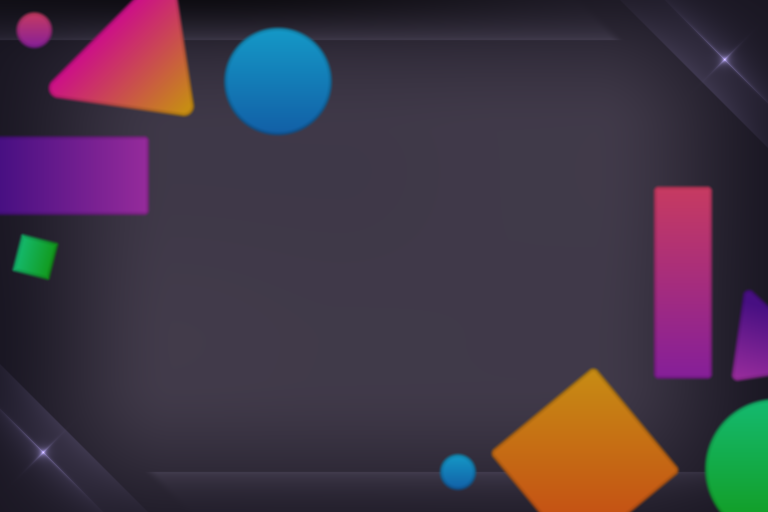
Give the GLSL for this background, as a Shadertoy shader.

```glsl
const vec2 CANVAS = vec2(1.5, 1.0);
const float SOFT = 0.0045;         // blur of the shape edges
const float RIM_SHADE = 0.82;      // darkening along shape rims
const float CLOUD_AMOUNT = 0.016;
const float RAIL_Y = 0.922;        // height of the upper rail
const float RAIL_CUT = 2.129;      // x + y where the rail ends
const float BAND_OUTER = 2.211;    // x + y of the corner band edges
const float BAND_INNER = 2.299;
const vec2 SPARKLE = vec2(1.416, 0.884);

const vec3 FIELD = vec3(0.250, 0.224, 0.285);
const vec3 FIELD_EDGE = vec3(0.100, 0.088, 0.135);
const vec3 GLOW = vec3(0.74, 0.68, 1.0);
const vec3 RAIL_LIGHT = vec3(0.86, 0.82, 1.0);
const vec3 MAGENTA = vec3(0.80, 0.06, 0.53);
const vec3 AMBER = vec3(0.78, 0.55, 0.08);
const vec3 RUST = vec3(0.77, 0.31, 0.08);
const vec3 SKY = vec3(0.08, 0.60, 0.78);
const vec3 COBALT = vec3(0.07, 0.37, 0.65);
const vec3 INDIGO = vec3(0.28, 0.06, 0.51);
const vec3 ORCHID = vec3(0.59, 0.17, 0.61);
const vec3 ROSE = vec3(0.78, 0.23, 0.38);
const vec3 VIOLET = vec3(0.52, 0.12, 0.60);
const vec3 MINT = vec3(0.08, 0.73, 0.44);
const vec3 LEAF = vec3(0.07, 0.60, 0.10);

float hash(vec2 p) {
    vec3 q = fract(p.xyx * 0.1031);
    q += dot(q, q.yzx + 33.33);
    return fract((q.x + q.y) * q.z);
}

float noise(vec2 p) {
    vec2 i = floor(p), f = fract(p);
    f = f * f * (3.0 - 2.0 * f);
    return mix(mix(hash(i), hash(i + vec2(1, 0)), f.x),
               mix(hash(i + vec2(0, 1)), hash(i + vec2(1, 1)), f.x), f.y);
}

float roundBox(vec2 p, vec2 halfSize, float radius) {
    vec2 q = abs(p) - halfSize + radius;
    return length(max(q, 0.0)) + min(max(q.x, q.y), 0.0) - radius;
}

vec2 rotate(vec2 p, float angle) {
    float c = cos(angle), s = sin(angle);
    return vec2(c * p.x + s * p.y, c * p.y - s * p.x);
}

// Squared distance and signed side of one counter-clockwise edge
vec2 edgeDistance(vec2 p, vec2 a, vec2 b) {
    vec2 e = b - a, v = p - a;
    vec2 w = v - e * clamp(dot(v, e) / dot(e, e), 0.0, 1.0);
    return vec2(dot(w, w), e.x * v.y - e.y * v.x);
}

float roundTriangle(vec2 p, vec2 a, vec2 b, vec2 c, float radius) {
    vec2 d = min(min(edgeDistance(p, a, b), edgeDistance(p, b, c)), edgeDistance(p, c, a));
    return -sqrt(d.x) * sign(d.y) - radius;
}

vec3 ramp(vec2 p, vec2 a, vec2 b, vec3 from, vec3 to) {
    return mix(from, to, clamp(dot(p - a, b - a) / dot(b - a, b - a), 0.0, 1.0));
}

void paint(inout vec3 col, float d, vec3 fill) {
    fill *= mix(RIM_SHADE, 1.0, smoothstep(0.0, 0.010, -d));
    col = mix(col, fill, smoothstep(SOFT, -SOFT, d));
}

void disc(inout vec3 col, vec2 p, vec2 c, float r, vec3 top, vec3 bottom) {
    paint(col, length(p - c) - r, ramp(p, c + vec2(0, r), c - vec2(0, r), top, bottom));
}

// Rail, corner band and sparkle of the upper right half
vec3 trim(vec2 p, float aa) {
    float s = p.x + p.y;
    float h = p.y - RAIL_Y;
    float rail = smoothstep(-aa, aa, h) * smoothstep(0.015, -0.015, s - RAIL_CUT);
    vec3 light = RAIL_LIGHT * rail * (0.075 * exp(-h / 0.028) + 0.04 * exp(-abs(h) / 0.002));

    float outer = (s - BAND_OUTER) * 0.7071;
    float inner = (s - BAND_INNER) * 0.7071;
    float along = (p.x - p.y - SPARKLE.x + SPARKLE.y) * 0.7071;
    float band = smoothstep(-aa, aa, outer) * smoothstep(aa, -aa, inner);
    float fade = exp(-along * along * 28.0);
    float shine = band * (0.06 + 0.06 * exp(-abs(outer) * 40.0)) * fade;
    shine += 0.12 * smoothstep(-aa, aa, inner) * exp(-inner * 28.0) * fade;
    shine += 0.24 * exp(-abs(inner) / 0.002 - along * along * 130.0);
    shine += 0.45 * exp(-abs(along) / 0.0022 - abs(inner) / 0.018);
    shine += 0.40 * exp(-length(vec2(inner, along)) / 0.008);
    return light + GLOW * shine;
}

void mainImage(out vec4 fragColor, in vec2 fragCoord) {
    vec2 p = fragCoord / iResolution.xy * CANVAS;
    float aa = 1.0 / iResolution.y;

    // Dim field with soft clouds and a dark border
    vec2 border = min(p, CANVAS - p);
    float inside = smoothstep(-0.05, 0.34, border.x) * smoothstep(-0.12, 0.26, border.y);
    vec3 col = mix(FIELD_EDGE, FIELD, inside);
    col += CLOUD_AMOUNT * (noise(p * 3.0 + 7.0) - 0.5) * vec3(1.0, 0.8, 0.8);
    vec2 shadow = (p - vec2(0.42, 1.02)) / vec2(0.62, 0.075);
    col *= 1.0 - 0.65 * exp(-dot(shadow, shadow));

    // The trim repeats under a half turn
    col += trim(p, aa) + trim(CANVAS - p, aa);

    // Upper left shapes
    disc(col, p, vec2(0.067, 0.941), 0.035, ROSE, VIOLET);
    paint(col, roundTriangle(p, vec2(0.115, 0.828), vec2(0.359, 0.793), vec2(0.322, 1.035), 0.02),
          ramp(p, vec2(0.205, 0.94), vec2(0.361, 0.785), MAGENTA, AMBER));
    disc(col, p, vec2(0.543, 0.841), 0.105, SKY, COBALT);
    paint(col, roundBox(p - vec2(0.12, 0.657), vec2(0.171, 0.077), 0.01),
          ramp(p, vec2(0), vec2(0.291, 0), INDIGO, ORCHID));
    vec2 tile = rotate(p - vec2(0.069, 0.498), -0.25);
    paint(col, roundBox(tile, vec2(0.037), 0.004),
          ramp(tile, vec2(-0.037, 0), vec2(0.037, 0), MINT, LEAF));

    // Lower right shapes
    paint(col, roundBox(p - vec2(1.334, 0.448), vec2(0.057, 0.188), 0.01),
          ramp(p, vec2(0, 0.636), vec2(0, 0.26), ROSE, VIOLET));
    paint(col, roundTriangle(p, vec2(1.463, 0.422), vec2(1.441, 0.268), vec2(1.602, 0.293), 0.012),
          ramp(p, vec2(1.49, 0.40), vec2(1.45, 0.26), INDIGO, ORCHID));
    paint(col, roundBox(rotate(p - vec2(1.1426, 0.098), 0.69), vec2(0.133), 0.012),
          ramp(p, vec2(0, 0.279), vec2(0, -0.02), AMBER, RUST));
    disc(col, p, vec2(0.8945, 0.078), 0.035, SKY, COBALT);
    disc(col, p, vec2(1.514, 0.084), 0.137, MINT, LEAF);

    fragColor = vec4(col, 1.0);
}
```
